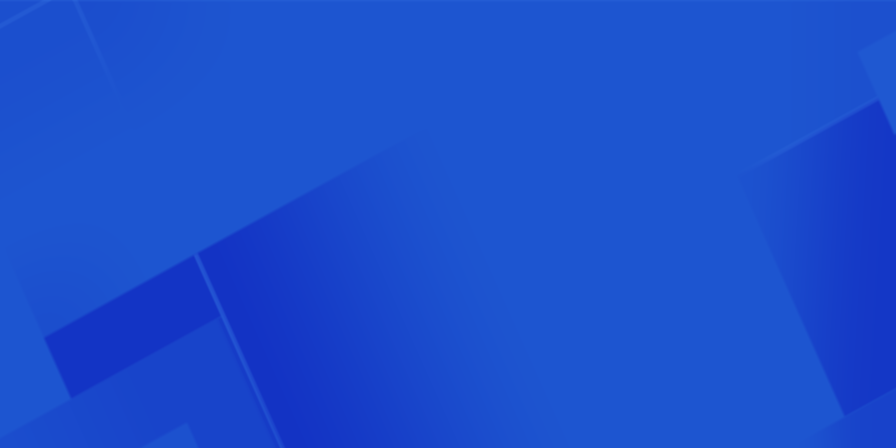
Reproduce this background procedurally as a WebGL 2 fragment shader.

```glsl
#version 300 es
precision highp float;
// Overlapping tilted blue panels with soft gradients and thin bright seams.

#define BASE vec3(0.115, 0.335, 0.815)
#define DEEP vec3(0.075, 0.200, 0.770)
#define GLOW vec3(0.190, 0.430, 0.870)
#define PIVOT vec2(0.435, 0.432)
#define AXIS_S vec2(0.876, 0.482)
#define AXIS_T vec2(0.409, -0.913)
#define SOFT 0.005
#define SEAM 0.006

uniform vec2 u_resolution;
out vec4 fragColor;

// Soft step: 0 below the edge, 1 above it.
float past(float edge, float x) {
    return smoothstep(edge - SOFT, edge + SOFT, x);
}

// Soft-edged box between two corners in panel space.
float panel(vec2 q, vec2 lo, vec2 hi) {
    return past(lo.x, q.x) * past(lo.y, q.y)
         * (1.0 - past(hi.x, q.x)) * (1.0 - past(hi.y, q.y));
}

// Thin bright line where the distance is zero.
float seam(float d) {
    return 1.0 - smoothstep(SEAM * 0.3, SEAM * 1.4, abs(d));
}

void main() {
    vec2 p = gl_FragCoord.xy / u_resolution.y;
    p.x *= 2.0 * u_resolution.y / u_resolution.x;

    // Slanted coordinates: s runs up to the right, t runs down to the right.
    vec2 q = inverse(mat2(AXIS_S, AXIS_T)) * (p - PIVOT);
    float s = q.x, t = q.y;
    float shade = 0.0;
    float light = 0.0;

    // Faint upper-left panels.
    float upper = 1.0 - smoothstep(-0.64, -0.22, t);
    shade += 0.24 * upper * past(-0.012, s) * (1.0 - smoothstep(0.0, 0.42, s));
    shade += 0.20 * upper * (1.0 - past(-0.012, s));
    shade += 0.22 * panel(q, vec2(-0.385, -2.0), vec2(0.0)) * smoothstep(-0.28, 0.0, t)
           * (1.0 - smoothstep(-0.38, -0.05, s));

    // Large central panel, fading to the right.
    float fade = 1.0 - smoothstep(-0.08, 0.66, s);
    shade = mix(shade, 1.08 * fade, past(0.0, s) * past(0.0, t));

    // Lower-left panel, its pale corner and the dark band above.
    float lower = mix(0.22, 0.52, smoothstep(-0.65, -0.15, s));
    shade = mix(shade, lower, panel(q, vec2(-2.0, 0.15), vec2(-0.012, 2.0)));
    shade = mix(shade, 0.12, panel(q, vec2(-2.0, 0.321), vec2(-0.17, 2.0)));
    shade = mix(shade, 0.97, panel(q, vec2(-0.385, 0.0), vec2(0.0, 0.15)));
    shade = mix(shade, 0.75, panel(q, vec2(-0.014, 0.15), vec2(0.0, 2.0)));

    // Right-hand panel, deepening towards the canvas edge.
    float right = 0.08 + 0.8 * smoothstep(1.66, 2.02, p.x + 0.06 * (1.0 - p.y));
    shade = mix(shade, right, panel(q, vec2(1.18, 0.43), vec2(4.0, 1.02)));
    float below = 0.55 * smoothstep(1.74, 1.95, p.x);
    shade = mix(shade, below, past(1.02, t) * smoothstep(0.95, 1.18, s));

    // Pale block in the upper-right corner, with a dim surround.
    shade += 0.16 * smoothstep(1.7, 1.95, p.x) * (1.0 - past(0.43, t));
    shade = mix(shade, 0.0, panel(q, vec2(1.54, 0.318), vec2(4.0, 0.52)));
    light += 0.10 * panel(q, vec2(1.54, 0.318), vec2(4.0, 0.52));

    // Bright seams along panel edges.
    light += 0.48 * seam(s - 0.002) * past(0.0, t) * (1.0 - 0.4 * smoothstep(0.1, 0.5, t));
    light += 0.30 * seam(s + 0.012) * (1.0 - smoothstep(-0.6, -0.34, t));
    light += 0.35 * seam(t + 0.658) * (1.0 - past(-0.06, s));
    light += 0.32 * seam(t - 0.431) * smoothstep(1.17, 1.32, s) * (1.0 - past(1.54, s));
    light += 0.30 * smoothstep(0.994, 1.0, p.y);

    vec3 color = mix(BASE, DEEP, clamp(shade, 0.0, 1.0));
    fragColor = vec4(mix(color, GLOW, clamp(light, 0.0, 1.0)), 1.0);
}
```
